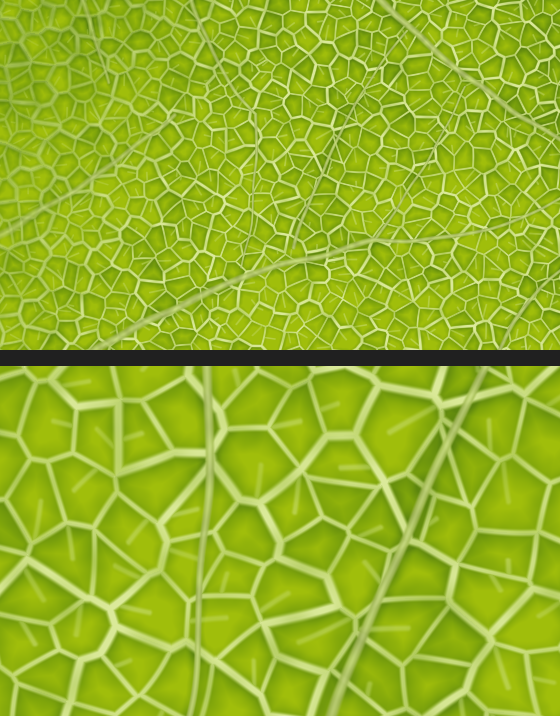
Top, the full canvas; bottom, a detail of the centre.
A Shadertoy shader for this texture:

```glsl
// Backlit green leaf: nested vein network with pale ribs, softly out of focus to the left.
#define CELLS 19.0        // smallest mesh cells per canvas height
#define GROUP 3.3         // small cells across one larger mesh
#define JITTER 0.82       // irregularity of the mesh
#define FINE_WIDTH 0.085  // small veins, in cell units
#define MID_WIDTH 0.125   // veins around larger meshes
#define RIB_WIDTH 0.0105  // main ribs, in canvas heights
#define DARK vec3(0.36, 0.52, 0.055)
#define GREEN vec3(0.49, 0.64, 0.045)
#define LIME vec3(0.61, 0.73, 0.045)
#define VEIN vec3(0.74, 0.84, 0.37)
#define PALE vec3(0.85, 0.91, 0.59)
#define RIB vec3(0.67, 0.76, 0.36)

vec2 hash2(vec2 p) {
    vec3 q = fract(p.xyx * vec3(0.1031, 0.1030, 0.0973));
    q += dot(q, q.yzx + 33.33);
    return fract((q.xx + q.yz) * q.zy);
}

float corner(vec2 cell, vec2 f, vec2 o) {
    float angle = 6.2832 * hash2(cell + o).x;
    return dot(vec2(cos(angle), sin(angle)), f - o);
}

// Gradient noise, about -0.7 to 0.7
float noise(vec2 p) {
    vec2 i = floor(p), f = p - i;
    vec2 u = f * f * f * (f * (f * 6.0 - 15.0) + 10.0);
    float low = mix(corner(i, f, vec2(0, 0)), corner(i, f, vec2(1, 0)), u.x);
    float high = mix(corner(i, f, vec2(0, 1)), corner(i, f, vec2(1, 1)), u.x);
    return mix(low, high, u.y);
}

vec2 site(vec2 cell) {
    return cell + 0.5 + JITTER * (hash2(cell + 71.0) - 0.5);
}

// Grid cell whose site lies closest
vec2 nearestCell(vec2 p) {
    vec2 best = floor(p);
    float bestDist = 9.0;
    for (int k = 0; k < 9; k++) {
        vec2 cell = floor(p) + vec2(k % 3 - 1, k / 3 - 1);
        vec2 r = site(cell) - p;
        float d = dot(r, r);
        if (d < bestDist) { bestDist = d; best = cell; }
    }
    return best;
}

// Distances to the small and to the larger mesh edges
vec2 meshEdges(vec2 p, vec2 home) {
    vec2 own = site(home), group = nearestCell(own / GROUP);
    vec2 edges = vec2(1.0);
    for (int k = 0; k < 25; k++) {
        vec2 cell = home + vec2(k % 5 - 2, k / 5 - 2);
        vec2 other = site(cell), gap = other - own;
        if (k == 12 || dot(gap, gap) > 5.0) continue;
        float d = dot(0.5 * (own + other) - p, normalize(gap));
        edges.x = min(edges.x, d);
        if (d < edges.y && nearestCell(other / GROUP) != group) edges.y = d;
    }
    return edges;
}

// Distance to a bowed, tapering rib, in units of its half width
float rib(vec2 p, vec2 a, vec2 b, float bow, float width) {
    vec2 d = b - a;
    float t = clamp(dot(p - a, d) / dot(d, d), 0.0, 1.0);
    vec2 c = a + d * t + normalize(vec2(-d.y, d.x)) * bow * 4.0 * t * (1.0 - t);
    return length(p - c) / (RIB_WIDTH * width * mix(1.0, 0.65, t));
}

float ribs(vec2 p) {
    vec2 fork = vec2(1.07, 0.31), bend = vec2(0.73, 0.67);
    float d = rib(p, vec2(0.22, -0.03), fork, 0.04, 1.15);
    d = min(d, rib(p, fork, vec2(1.63, 0.45), -0.045, 0.6));
    d = min(d, rib(p, vec2(1.07, 1.02), vec2(1.63, 0.59), -0.03, 1.05));
    d = min(d, rib(p, vec2(-0.02, 0.32), vec2(0.5, 0.67), -0.015, 0.85));
    d = min(d, rib(p, vec2(0.54, 1.02), bend, -0.02, 0.6));
    d = min(d, rib(p, bend, vec2(0.69, 0.23), 0.015, 0.4));
    d = min(d, rib(p, vec2(0.84, 0.29), vec2(1.16, 0.91), 0.035, 0.5));
    d = min(d, rib(p, fork, vec2(1.33, 0.75), -0.01, 0.45));
    d = min(d, rib(p, vec2(0.23, 1.02), vec2(0.31, 0.76), 0.0, 0.6));
    d = min(d, rib(p, vec2(1.42, -0.02), vec2(1.62, 0.24), 0.025, 0.65));
    return d;
}

void mainImage(out vec4 fragColor, in vec2 fragCoord) {
    vec2 p = fragCoord / iResolution.y;
    float blur = smoothstep(0.95, 0.1, p.x + 0.5 * (1.0 - p.y));
    vec2 warped = p + 0.014 * vec2(noise(p * 7.0), noise(p * 7.0 + 40.0));

    // Mesh of small cells, turned off the axes
    mat2 turn = mat2(0.88, 0.475, -0.475, 0.88);
    vec2 q = turn * warped * CELLS + 20.0;
    vec2 home = nearestCell(q), rnd = hash2(home + 9.0);
    vec2 edges = meshEdges(q, home), local = (q - site(home)) * turn;

    // Tissue: darker beside veins, on upper cell sides and in broad patches
    float tone = 0.47 + 1.5 * (edges.x - 0.08) - 0.3 * local.y + 0.3 * (rnd.x - 0.5);
    tone += 0.4 * noise(p * 3.5 + 5.0) + 0.28 * noise(p * 11.0) + 0.16 * noise(p * 65.0);
    tone += 0.25 * (0.5 - p.y) - 0.17 * smoothstep(0.28, 0.05, edges.y) + 0.08;
    float rim = ribs(warped);
    tone -= 0.3 * smoothstep(3.2, 1.0, rim);
    vec3 color = mix(DARK, GREEN, clamp(2.0 * tone, 0.0, 1.0));
    color = mix(color, LIME, clamp(2.0 * tone - 1.0, 0.0, 1.15));

    // Free veinlets end inside the cells
    float angle = 6.2832 * rnd.y;
    vec2 axis = vec2(cos(angle), sin(angle));
    float veinlet = length(local - axis * max(dot(local, axis), 0.0));
    float lines = 0.5 * smoothstep(0.085, 0.01, veinlet) * step(0.3, rnd.x);

    // Small and larger veins
    float spread = 1.0 + 0.8 * blur;
    lines = max(lines, 0.85 * smoothstep(FINE_WIDTH * spread, 0.015, edges.x));
    lines = max(lines, smoothstep(MID_WIDTH * spread, 0.03, edges.y));
    lines *= (1.0 - 0.45 * blur) * (0.92 + 0.35 * noise(p * 24.0));
    color = mix(color, mix(VEIN, PALE, lines), clamp(lines, 0.0, 1.0));

    // Main ribs with a paler crest
    vec3 ribColor = mix(RIB, PALE, 0.55 * smoothstep(0.8, 0.0, rim));
    ribColor *= 0.96 + 0.16 * noise(warped * 45.0);
    color = mix(color, ribColor, (0.92 - 0.3 * blur) * smoothstep(1.3 + 0.5 * blur, 0.55, rim));
    fragColor = vec4(color, 1.0);
}
```
